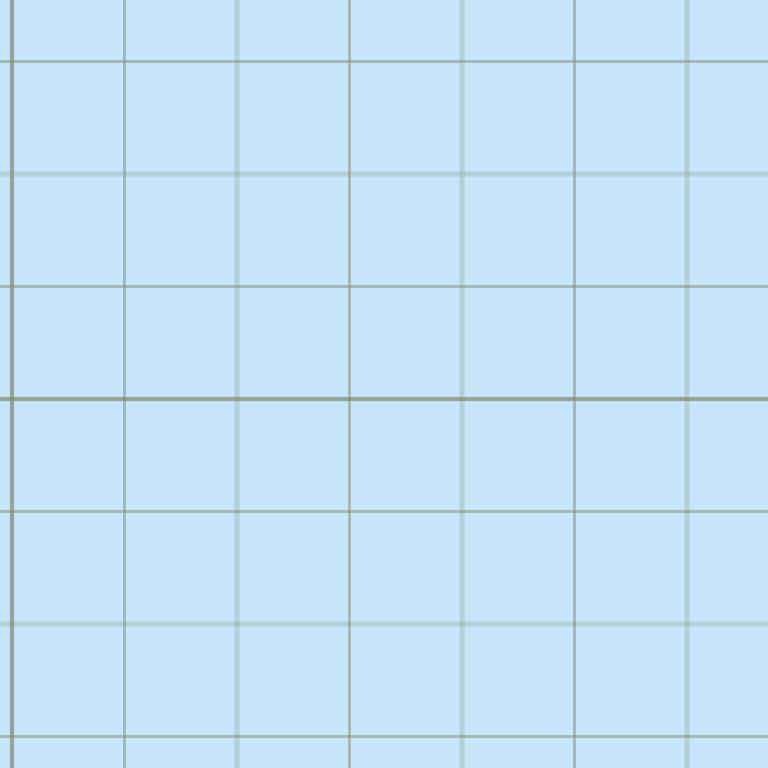
This pattern is drawn by a WebGL 2 fragment shader. Its source:

```glsl
#version 300 es
precision highp float;

uniform vec2 u_resolution;
out vec4 fragColor;

const vec3 PAPER = vec3(0.78, 0.902, 0.986);
const vec3 INK = vec3(0.52, 0.56, 0.47);

// Lengths are fractions of the canvas
const float PITCH = 75.0 / 512.0;
const vec2 AXIS_ORIGIN = vec2(8.0, 246.0) / 512.0;

const float AXIS_WIDTH = 2.8 / 512.0;
const float FINE_WIDTH = 2.0 / 512.0;
const float SOFT_WIDTH = 3.5 / 512.0;

const float AXIS_OPACITY = 0.75;
const float FINE_OPACITY = 0.52;
const float SOFT_OPACITY = 0.25;

// Ink amount of the nearest rule along one coordinate
float ruleInk(float position, float pixel) {
    float index = round(position / PITCH);
    float dist = abs(position - index * PITCH);

    // Odd rules are fine, even ones soft, and the zeroth is the axis
    bool isFine = mod(index, 2.0) > 0.5;
    float width = isFine ? FINE_WIDTH : SOFT_WIDTH;
    float opacity = isFine ? FINE_OPACITY : SOFT_OPACITY;
    if (abs(index) < 0.5) {
        width = AXIS_WIDTH;
        opacity = AXIS_OPACITY;
    }

    float coverage = clamp(0.5 + (0.5 * width - dist) / pixel, 0.0, 1.0);
    return coverage * min(width / pixel, 1.0) * opacity;
}

void main() {
    vec2 position = gl_FragCoord.xy / u_resolution - AXIS_ORIGIN;
    vec2 pixel = 1.0 / u_resolution;

    // Vertical rules first, then horizontal ones over them
    vec3 color = mix(PAPER, INK, ruleInk(position.x, pixel.x));
    color = mix(color, INK, ruleInk(position.y, pixel.y));

    fragColor = vec4(color, 1.0);
}
```
